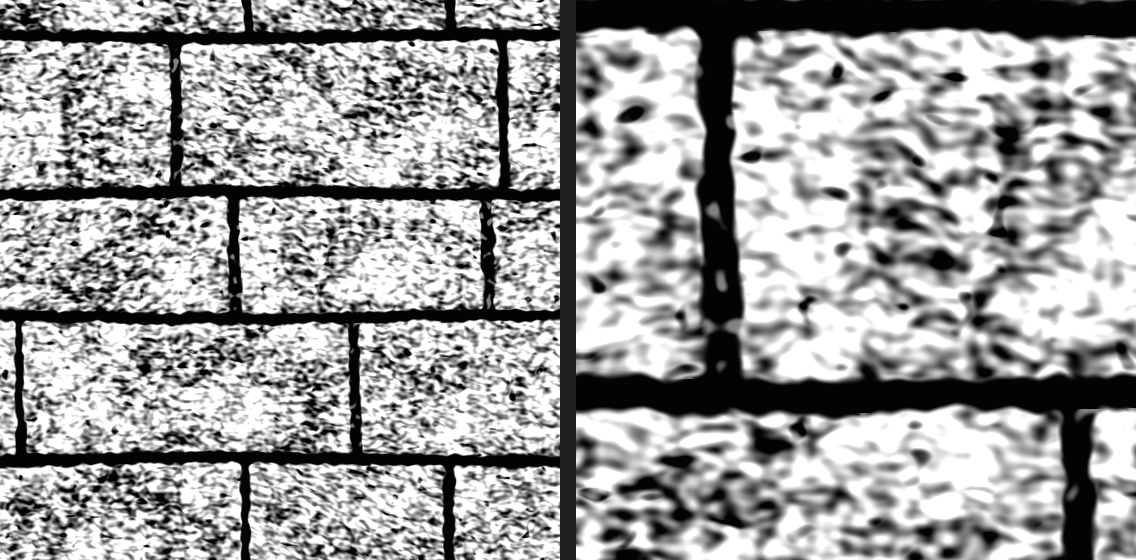
Left, the full canvas; right, a detail of the centre.
This texture is drawn by a Shadertoy shader. Its source:

```glsl
#define TAU 6.2831853
#define BED_HALF 0.0105    // half height of the level joints
#define JOINT_HALF 0.0075  // least half width of the upright joints
#define CORNER 0.007
#define RAGGED 0.010       // roughness of the stone outline
#define SOFTNESS 0.0022
#define STONE_TONE 0.78
#define MORTAR_TONE 0.01
#define GRAIN 1.05
#define RIM_LIGHT 0.32

float hash(vec2 p) {
    vec3 q = fract(p.xyx * 0.1031);
    q += dot(q, q.yzx + 33.33);
    return fract((q.x + q.y) * q.z);
}

float cornerSlope(vec2 cell, vec2 corner, vec2 f) {
    float angle = TAU * hash(cell + corner);
    return dot(vec2(cos(angle), sin(angle)), f - corner);
}

// Gradient noise, centred on zero
float noise(vec2 p) {
    vec2 cell = floor(p), f = p - cell;
    vec2 w = f * f * f * (f * (f * 6.0 - 15.0) + 10.0);
    vec2 e = vec2(0.0, 1.0);
    return mix(mix(cornerSlope(cell, e.xx, f), cornerSlope(cell, e.yx, f), w.x),
               mix(cornerSlope(cell, e.xy, f), cornerSlope(cell, e.yy, f), w.x), w.y);
}

float roundedBox(vec2 p, vec2 halfSize, float radius) {
    vec2 q = abs(p) - halfSize + radius;
    return length(max(q, 0.0)) + min(max(q.x, q.y), 0.0) - radius;
}

// Grey of the hewn face; g is the position on the stone
float stoneTone(vec2 g, float seed) {
    vec2 offset = vec2(37.0, 61.0) * seed;
    vec2 s = g;
    s.y += (hash(vec2(seed, 7.0)) - 0.5) * 0.6 * g.x;
    s += 0.006 * vec2(noise(g * 30.0 + offset), noise(g * 30.0 - offset));
    float patches = noise(g * vec2(7.0, 9.0) + offset);
    float grain = 0.60 * noise(s * vec2(20.0, 38.0) + offset)
                + 1.00 * noise(s * vec2(48.0, 84.0) + offset)
                + 0.80 * noise(s * vec2(88.0, 140.0) + offset);
    float pits = smoothstep(0.34, 0.52, noise(s * vec2(42.0, 66.0) - offset));
    float tint = 0.10 * (hash(vec2(seed, 3.0)) - 0.5);
    return STONE_TONE + tint + 0.55 * patches
         + GRAIN * grain * (1.0 - 0.5 * patches) - 0.7 * pits;
}

void mainImage(out vec4 fragColor, in vec2 fragCoord) {
    vec2 p = fract(fragCoord / iResolution.y);

    // Each course: bottom edge, then its two upright joints
    vec3 courses[4] = vec3[4](
        vec3(-0.065, 0.440, 0.803), vec3(0.180, 0.036, 0.634),
        vec3(0.434, 0.418, 0.871), vec3(0.655, 0.315, 0.898));

    // Slightly bowed courses
    float y = p.y + 0.0035 * sin(TAU * (p.x + 2.0 * p.y));
    if (y > courses[0].x + 1.0) y -= 1.0;
    int row = 0;
    for (int i = 1; i < 4; i++) if (y > courses[i].x) row = i;
    vec3 course = courses[row];
    float top = row < 3 ? courses[row + 1].x : courses[0].x + 1.0;

    // Stone between two joints, wrapping sideways
    float x = p.x + 0.002 * sin(TAU * 3.0 * y + float(row));
    bool inner = x > course.y && x < course.z;
    if (x < course.y) x += 1.0;
    vec2 low = vec2(inner ? course.y : course.z, course.x);
    vec2 high = vec2(inner ? course.z : course.y + 1.0, top);
    vec2 local = vec2(x, y) - 0.5 * (low + high);
    float side = inner ? 0.0 : 1.0;
    float seed = float(row) * 2.0 + side + 1.0;

    // Outline, with a width of its own for each upright joint
    float joint = local.x < 0.0 ? side : 1.0 - side;
    float jointSeed = hash(vec2(float(row) + 11.0, joint + 5.0));
    vec2 gap = vec2(JOINT_HALF + 0.004 * jointSeed, BED_HALF);
    vec2 halfSize = 0.5 * (high - low) - gap;
    float d = roundedBox(local, halfSize, CORNER);
    d += RAGGED * (0.6 * noise(local * 16.0 + seed * 23.0)
                 + 0.5 * noise(local * 60.0 + seed * 41.0));

    // Face lit along the top edge, shaded along the foot
    float tone = stoneTone(local, seed);
    float fromTop = max(halfSize.y - local.y, 0.0);
    float fromFoot = max(halfSize.y + local.y, 0.0);
    tone += RIM_LIGHT * (exp(-fromTop / 0.010) - 0.6 * exp(-fromFoot / 0.012));

    // Pale crumbs in some upright joints
    float crumbs = smoothstep(0.18, 0.45, noise(vec2(p.x, y) * vec2(75.0, 60.0)));
    crumbs *= step(0.55, jointSeed) * step(abs(local.y), halfSize.y);
    float mortar = MORTAR_TONE + 0.5 * crumbs;

    float soft = max(SOFTNESS, 0.75 / iResolution.y);
    float stone = 1.0 - smoothstep(-soft, soft, d);
    fragColor = vec4(vec3(mix(mortar, clamp(tone, MORTAR_TONE, 1.0), stone)), 1.0);
}
```
